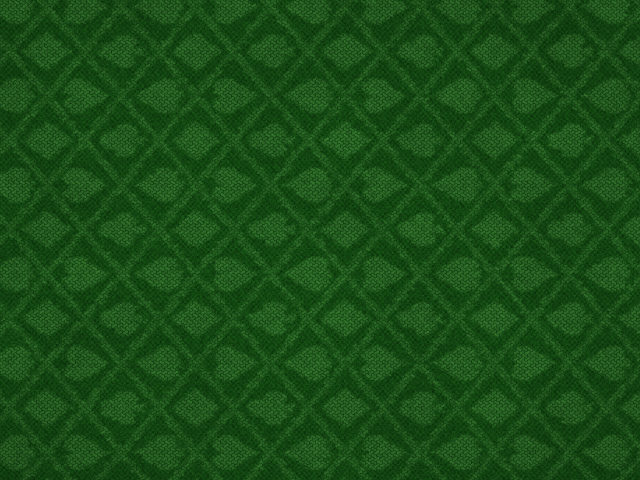
Write a WebGL 1 fragment shader that draws this texture.

```glsl
precision highp float;
// Green damask card-table cloth: a diamond lattice holding sideways card suits.
uniform vec2 u_resolution;

// Lengths are in canvas heights.
const vec2 REPEAT = vec2(0.1554, 0.1858);      // lattice diamond, width and height
const vec2 ORIGIN = vec2(0.642, 0.6146);       // centre of one spade
const vec2 MOTIF_SIZE = vec2(0.051, 0.0375);   // half extents of a suit
const float LINE_HALF_WIDTH = 0.0072;
const float EDGE_SOFTNESS = 0.0040;
const float EDGE_RAGGEDNESS = 0.0105;
const float LINE_FADE = 0.45;                  // how far lattice stitches sink
const vec2 RIB_COUNT = vec2(86.0, 144.0);      // raised stitches per unit
const vec2 THREAD_COUNT = vec2(190.0, 176.0);  // ground threads per unit
const float GRAIN_COUNT = 384.0;
const float WEAR = 0.07;
const float VIGNETTE = 0.10;

const vec3 GROUND_DARK = vec3(0.035, 0.180, 0.035);
const vec3 GROUND_LIGHT = vec3(0.105, 0.355, 0.095);
const vec3 RAISED_DARK = vec3(0.065, 0.235, 0.060);
const vec3 RAISED_LIGHT = vec3(0.195, 0.445, 0.170);

float hash(vec2 p) {
  return fract(sin(dot(p, vec2(12.9898, 78.233))) * 43758.5453);
}

float noise(vec2 p) {
  vec2 i = floor(p);
  vec2 f = fract(p);
  f = f * f * (3.0 - 2.0 * f);
  return mix(mix(hash(i), hash(i + vec2(1.0, 0.0)), f.x),
             mix(hash(i + vec2(0.0, 1.0)), hash(i + 1.0), f.x), f.y);
}

// Suit distances; v spans about -1 to 1, mirrored about y = 0.
float heart(vec2 v) {
  v.y = abs(v.y);
  float lobe = length(v - vec2(-0.3, 0.45)) - 0.52;
  float taper = dot(v - vec2(1.0, 0.0), vec2(0.66, 0.75));
  return min(lobe, max(taper, 0.405 * v.y - 0.3 - v.x));
}

float stem(vec2 v) {
  float side = abs(v.y) - 0.1 - 0.3 * max(v.x - 0.35, 0.0);
  return max(side, max(v.x - 0.95, -v.x));
}

float spade(vec2 v) {
  return min(heart(vec2(-v.x, v.y)), stem(v));
}

float club(vec2 v) {
  float tip = length(v - vec2(-0.40, 0.0)) - 0.50;
  float lobe = length(vec2(v.x, abs(v.y)) - vec2(0.14, 0.45)) - 0.48;
  return min(min(tip, lobe), stem(v));
}

float diamond(vec2 v) {
  return (abs(v.x) / 0.95 + abs(v.y) - 1.0) * 0.69;
}

float coverage(float d) {
  return 1.0 - smoothstep(-EDGE_SOFTNESS, EDGE_SOFTNESS, d);
}

// Height of the raised cloth; lineStrength scales the lattice alone.
float raisedPattern(vec2 p, float lineStrength) {
  vec2 q = (p - ORIGIN) / REPEAT;
  vec2 diagonal = vec2(q.x + q.y, q.x - q.y);
  vec2 cell = floor(diagonal + 0.5);
  vec2 centre = 0.5 * vec2(cell.x + cell.y, cell.x - cell.y);
  vec2 fromLine = 0.5 - abs(diagonal - cell);
  float line = min(fromLine.x, fromLine.y) / length(1.0 / REPEAT) - LINE_HALF_WIDTH;

  // Rows alternate spade-heart and diamond-club.
  vec2 v = (q - centre) * REPEAT / MOTIF_SIZE;
  float oddColumn = mod(floor(centre.x + 0.01), 2.0);
  float suit;
  if (mod(cell.x + cell.y, 2.0) < 0.5) {
    suit = oddColumn < 0.5 ? spade(v) : heart(v);
  } else {
    suit = oddColumn < 0.5 ? diamond(v * 0.93) : club(v);
  }
  return max(coverage(line) * lineStrength, coverage(suit * MOTIF_SIZE.y));
}

void main() {
  vec2 p = gl_FragCoord.xy / u_resolution.y;

  // Raised stitches: staggered dashes, slightly bent.
  vec2 rib = p * RIB_COUNT;
  rib.y += 0.25 * sin(rib.x * 6.2832) + 0.4 * noise(p * 30.0);
  float row = floor(rib.y);
  rib.x += 0.5 * mod(row, 2.0);
  vec2 stitch = vec2(floor(rib.x), row);
  vec2 across = abs(fract(rib) - 0.5);
  float dash = (1.0 - smoothstep(0.22, 0.5, across.y)) * (1.0 - smoothstep(0.28, 0.5, across.x));

  // Ground: fine plain weave.
  vec2 thread = p * THREAD_COUNT;
  float plain = 0.5 + 0.5 * sin(thread.x * 3.1416) * sin(thread.y * 3.1416);
  float grain = hash(floor(p * GRAIN_COUNT));

  // Stitches end unevenly and some lattice stitches sink into the ground.
  vec2 ragged = p + vec2((hash(stitch) - 0.5) * EDGE_RAGGEDNESS, 0.0);
  float raised = raisedPattern(ragged, 1.0 - LINE_FADE * hash(stitch + 41.0));

  float groundTone = 0.40 * plain + 0.45 * grain + 0.15 * hash(floor(thread));
  float raisedTone = 0.60 * dash + 0.25 * grain + 0.22 * hash(stitch + 17.0);
  vec3 ground = mix(GROUND_DARK, GROUND_LIGHT, groundTone);
  vec3 pile = mix(RAISED_DARK, RAISED_LIGHT, raisedTone);
  vec3 color = mix(ground, pile, raised);

  // Broad wear and darker corners.
  vec2 fromCentre = gl_FragCoord.xy / u_resolution - 0.5;
  float wear = WEAR * (noise(p * 7.0) - 0.5);
  color *= 1.02 + wear - VIGNETTE * dot(fromCentre, fromCentre) * 2.0;
  gl_FragColor = vec4(color, 1.0);
}
```
